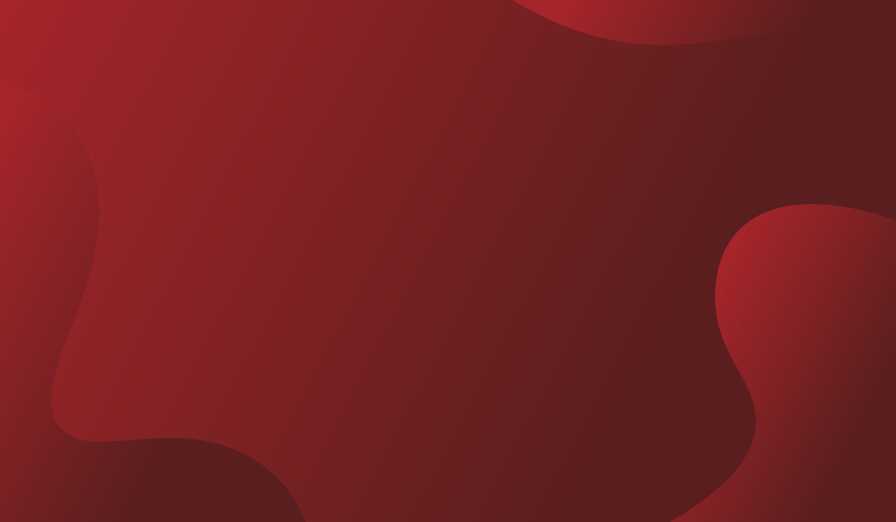
Give the GLSL for this background, as a Shadertoy shader.

```glsl
#define ASPECT 1.714
#define CURVE_STEPS 20
#define BRIGHT_RED vec3(0.647, 0.145, 0.165)
#define DARK_RED vec3(0.353, 0.118, 0.118)
#define SHADE_AXIS vec2(0.887, -0.463)
// Start and end of each gradient along the shade axis
#define BACKDROP_SPAN vec2(-0.463, 0.979)
#define LEFT_SPAN vec2(-0.356, 0.218)
#define RIGHT_SPAN vec2(0.999, 1.379)
#define TOP_SPAN vec2(0.497, 0.932)

// Outline state: sample point, pen position, nearest squared distance, side
vec2 point;
vec2 pen;
float nearestSq;
float side;

void moveTo(vec2 start) {
    pen = start;
    nearestSq = 1e3;
    side = 1.0;
}

// Track the distance to an edge and flip the side at each ray crossing
void lineTo(vec2 end) {
    vec2 edge = end - pen;
    vec2 toPoint = point - pen;
    float along = clamp(dot(toPoint, edge) / max(dot(edge, edge), 1e-9), 0.0, 1.0);
    vec2 gap = toPoint - edge * along;
    nearestSq = min(nearestSq, dot(gap, gap));
    if ((pen.y > point.y) != (end.y > point.y)) {
        float crossingX = pen.x + edge.x * toPoint.y / edge.y;
        if (point.x < crossingX) side = -side;
    }
    pen = end;
}

// Cubic Bezier from the pen, split into short edges
void curveTo(vec2 controlA, vec2 controlB, vec2 end) {
    vec2 start = pen;
    for (int i = 1; i <= CURVE_STEPS; i++) {
        float t = float(i) / float(CURVE_STEPS);
        float s = 1.0 - t;
        lineTo(s * s * s * start + 3.0 * s * s * t * controlA
             + 3.0 * s * t * t * controlB + t * t * t * end);
    }
}

// Antialiased coverage of the closed outline
float coverage() {
    float signedDistance = side * sqrt(nearestSq);
    return clamp(0.5 - signedDistance * iResolution.y, 0.0, 1.0);
}

vec3 shade(vec2 span) {
    float t = (dot(point, SHADE_AXIS) - span.x) / (span.y - span.x);
    return mix(BRIGHT_RED, DARK_RED, clamp(t, 0.0, 1.0));
}

float leftBlob() {
    moveTo(vec2(-0.045, 0.844));
    curveTo(vec2(0.112, 0.844), vec2(0.190, 0.721), vec2(0.190, 0.598));
    curveTo(vec2(0.190, 0.442), vec2(0.098, 0.330), vec2(0.098, 0.230));
    curveTo(vec2(0.098, 0.192), vec2(0.125, 0.154), vec2(0.183, 0.154));
    curveTo(vec2(0.234, 0.154), vec2(0.279, 0.161), vec2(0.330, 0.161));
    curveTo(vec2(0.458, 0.161), vec2(0.547, 0.096), vec2(0.585, 0.0));
    lineTo(vec2(0.603, -0.05));
    lineTo(vec2(-0.045, -0.05));
    lineTo(vec2(-0.045, 0.844));
    return coverage();
}

float rightBlob() {
    moveTo(vec2(1.763, 0.558));
    curveTo(vec2(1.685, 0.592), vec2(1.618, 0.609), vec2(1.551, 0.609));
    curveTo(vec2(1.435, 0.609), vec2(1.368, 0.542), vec2(1.368, 0.431));
    curveTo(vec2(1.368, 0.319), vec2(1.446, 0.275), vec2(1.446, 0.192));
    curveTo(vec2(1.446, 0.107), vec2(1.350, 0.036), vec2(1.250, -0.018));
    lineTo(vec2(1.763, -0.05));
    lineTo(vec2(1.763, 0.558));
    return coverage();
}

float topBlob() {
    moveTo(vec2(0.960, 1.013));
    curveTo(vec2(1.049, 0.955), vec2(1.150, 0.914), vec2(1.261, 0.914));
    curveTo(vec2(1.384, 0.914), vec2(1.451, 0.944), vec2(1.607, 0.944));
    lineTo(vec2(1.763, 1.05));
    lineTo(vec2(0.960, 1.05));
    lineTo(vec2(0.960, 1.013));
    return coverage();
}

void mainImage(out vec4 fragColor, in vec2 fragCoord) {
    point = fragCoord / iResolution.xy * vec2(ASPECT, 1.0);

    // Diagonal backdrop with three blobs over it
    vec3 color = shade(BACKDROP_SPAN);
    color = mix(color, shade(LEFT_SPAN), leftBlob());
    color = mix(color, shade(RIGHT_SPAN), rightBlob());
    color = mix(color, shade(TOP_SPAN), topBlob());
    fragColor = vec4(color, 1.0);
}
```
